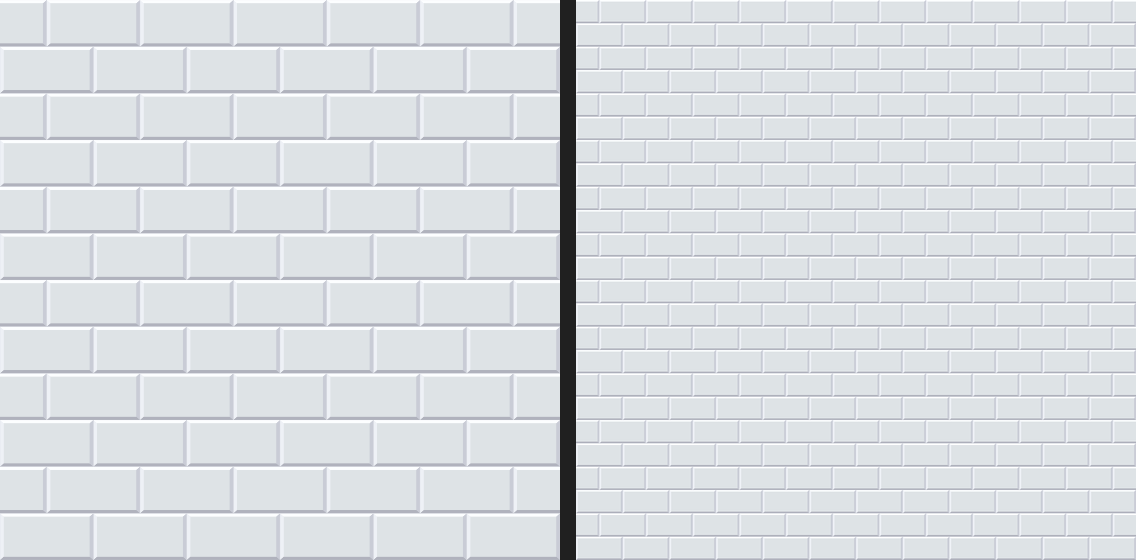
Left: one tile. Right: repeated 2 by 2.
This pattern is drawn by a three.js fragment shader. Its source:

```glsl
varying vec2 vUv;

// Colour of one bevelled tile; q spans 0..2 across and 0..1 up
vec3 bevelledTile(vec2 q) {
  // Distances to the edges, in bevel widths
  vec2 nearLow = q / vec2(0.08, 0.07);
  vec2 nearHigh = (vec2(2.0, 1.0) - q) / vec2(0.08, 0.07);
  vec2 inset = min(nearLow, nearHigh);
  float edge = min(inset.x, inset.y);

  // Lit from the upper left
  vec3 sideBevel = nearLow.x < nearHigh.x ? vec3(0.935, 0.945, 0.965) : vec3(0.79, 0.80, 0.84);
  vec3 levelBevel = nearLow.y < nearHigh.y ? vec3(0.69, 0.70, 0.74) : vec3(0.99, 0.995, 1.0);

  // Mitred corners, flat face, thin joint
  vec3 color = mix(sideBevel, levelBevel, smoothstep(-0.2, 0.2, inset.x - inset.y));
  color = mix(color, vec3(0.87, 0.89, 0.90), smoothstep(0.85, 1.15, edge));
  return mix(vec3(0.84, 0.85, 0.88), color, smoothstep(0.0, 0.18, edge));
}

void main() {
  // Running bond: every other course shifts by half a tile
  vec2 p = vUv * vec2(6.0, 12.0);
  p.x += 0.5 * mod(floor(p.y), 2.0);
  gl_FragColor = vec4(bevelledTile(fract(p) * vec2(2.0, 1.0)), 1.0);
}
```
